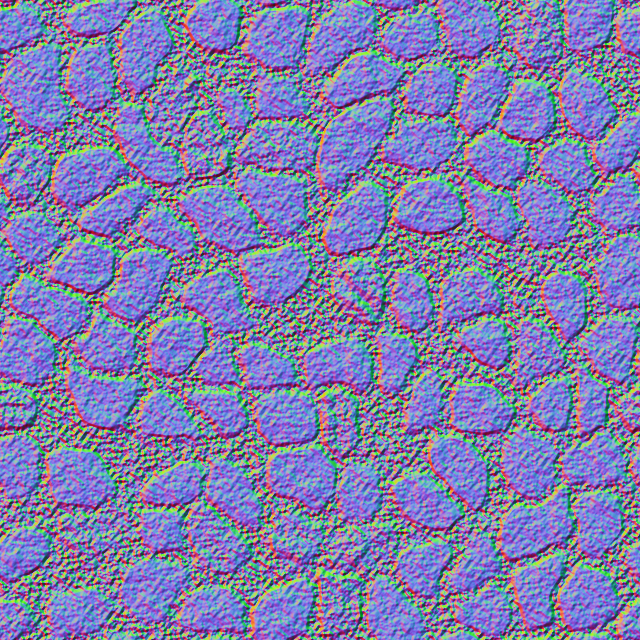
Give the GLSL for this texture map, as a Shadertoy shader.

```glsl
// Normal map of irregular, rounded stones bedded in coarse gritty soil.

#define GRID 10.0          // stones along one side
#define JITTER 0.78        // scatter of the stone centres
#define STRETCH 0.36       // elongation of the stones
#define ROUNDING 0.035     // softness of the corners, in cells
#define RIM_WIDTH 0.075    // width of the sloping rim, in cells
#define STONE_HEIGHT 0.0068 // rise of a stone above the soil
#define SOIL_GRAIN 0.0108  // grain relief of the soil
#define STONE_GRAIN 0.0046 // grain relief of the stones
#define GRAIN_FREQ 36.0    // grains along a fifth of one side
#define EPS 0.0009         // step used to measure the slope

vec2 hash2(vec2 p) {
    return fract(sin(vec2(dot(p, vec2(127.1, 311.7)),
                          dot(p, vec2(269.5, 183.3)))) * 43758.5453);
}

// Value noise that repeats after the given period
float noise(vec2 p, float period) {
    vec2 i = floor(p), f = fract(p);
    f = f * f * (3.0 - 2.0 * f);
    vec2 lo = mod(i, period), hi = mod(i + 1.0, period);
    float bottom = mix(hash2(lo).x, hash2(vec2(hi.x, lo.y)).x, f.x);
    float top = mix(hash2(vec2(lo.x, hi.y)).x, hash2(hi).x, f.x);
    return mix(bottom, top, f.y);
}

float tiledNoise(vec2 uv, float freq) {
    return noise(uv * freq, freq);
}

// Two octaves on lattices turned by whole-number rotations, so they still tile
float grit(vec2 uv) {
    vec2 a = vec2(3.0 * uv.x + 4.0 * uv.y, 3.0 * uv.y - 4.0 * uv.x);
    vec2 b = vec2(4.0 * uv.x - 3.0 * uv.y, 4.0 * uv.y + 3.0 * uv.x);
    float fine = floor(GRAIN_FREQ * 1.6);
    return noise(a * GRAIN_FREQ, GRAIN_FREQ) + 0.5 * noise(b * fine + 0.4, fine) - 0.75;
}

float smoothMin(float a, float b, float k) {
    float h = max(k - abs(a - b), 0.0) / k;
    return min(a, b) - 0.25 * h * h * k;
}

// Finds the nearest elongated cell. Returns the depth inside its stone,
// in cells; also gives the stone's id and its own rotated coordinates.
float stoneDepth(vec2 p, out vec2 id, out vec2 local) {
    vec2 base = floor(p);
    float nearest = 9.0, others = 0.0;
    id = vec2(0.0);
    local = vec2(0.0);
    for (int y = -2; y <= 2; y++)
    for (int x = -2; x <= 2; x++) {
        vec2 cell = base + vec2(x, y);
        vec2 key = mod(cell, GRID);
        vec2 shape = hash2(key + 37.0);
        vec2 q = p - cell - 0.5 - JITTER * (hash2(key) - 0.5);
        float angle = 6.2832 * shape.x;
        float c = cos(angle), s = sin(angle);
        q = vec2(c * q.x + s * q.y, c * q.y - s * q.x);
        float stretch = 1.0 + STRETCH * shape.y;
        float d = length(q * vec2(1.0 / stretch, stretch));
        // All but the nearest cell join in a soft minimum
        others += exp(-max(d, nearest) / ROUNDING);
        if (d < nearest) {
            nearest = d;
            id = key;
            local = q;
        }
    }
    float second = -ROUNDING * log(others + 1e-30);
    vec2 size = hash2(id + 71.0);
    float border = 0.5 * (second - nearest) - mix(0.0, 0.05, size.x);
    float cap = mix(0.47, 0.72, size.y) - nearest;
    return smoothMin(border, cap, 0.08);
}

float surfaceHeight(vec2 uv) {
    // Uneven outlines
    vec2 wobble = vec2(tiledNoise(uv, 29.0), tiledNoise(uv + 0.37, 29.0)) - 0.5;
    vec2 id, local;
    float depth = stoneDepth(uv * GRID + 0.15 * wobble, id, local);
    vec2 kind = hash2(id + 113.0);
    float stone = smoothstep(0.0, RIM_WIDTH, depth);

    // Grit, stronger in the soil and on a few weathered stones
    float stoneGrain = STONE_GRAIN * (0.85 + 0.7 * smoothstep(0.75, 1.0, kind.x));
    float height = grit(uv) * mix(SOIL_GRAIN, stoneGrain, stone);
    height += 0.005 * tiledNoise(uv, 47.0);

    // Stone body: plateau, slight dome, and layered ridges on some
    float body = STONE_HEIGHT * mix(0.5, 1.2, kind.y);
    body += 0.006 * max(depth, 0.0);
    float layers = noise(local * vec2(1.2, 7.5) + id * 5.0 + 40.0, 512.0);
    body += 0.009 * smoothstep(0.85, 0.92, kind.x) * (layers - 0.5);
    return height + body * stone;
}

void mainImage(out vec4 fragColor, in vec2 fragCoord) {
    vec2 uv = fragCoord / iResolution.y;
    vec2 e = vec2(EPS, 0.0);
    vec2 slope = vec2(surfaceHeight(uv + e.xy) - surfaceHeight(uv - e.xy),
                      surfaceHeight(uv + e.yx) - surfaceHeight(uv - e.yx)) / (2.0 * EPS);

    // Red faces left, green faces up, blue fades on steep ground
    vec3 normal = normalize(vec3(slope.x, -slope.y, 1.0));
    float blue = clamp(1.15 * normal.z - 0.23, 0.0, 1.0);
    fragColor = vec4(0.5 + 0.5 * normal.xy, blue, 1.0);
}
```
